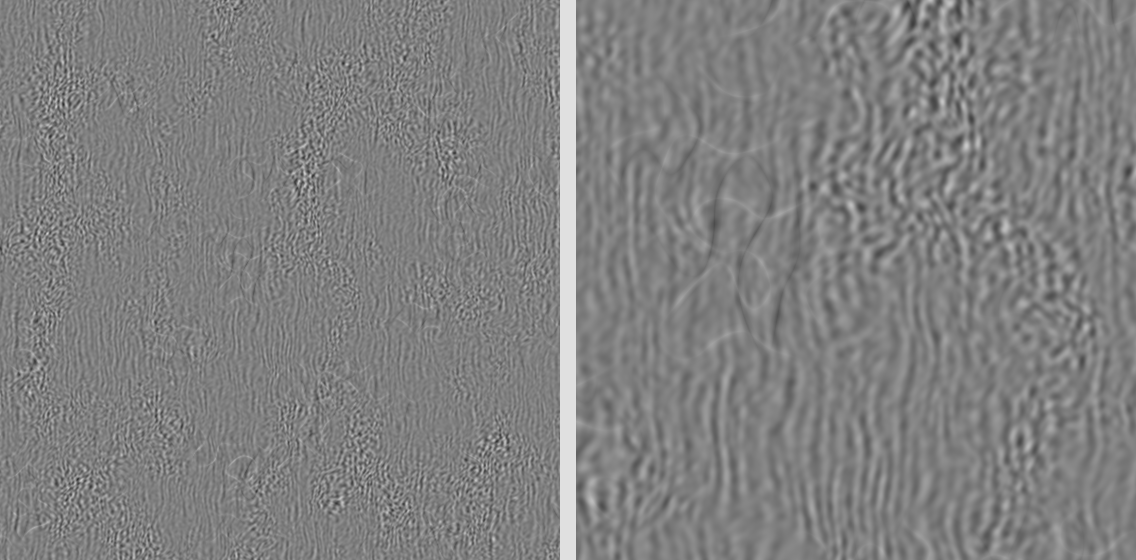
Left: the whole. Right: its middle third, enlarged.
Reproduce this texture map procedurally as a Shadertoy shader.

```glsl
// Grey detail map of weathered wood: short vertical fibres over neutral grey,
// rough pitted patches and faint curved creases. A relief is built from gradient
// noise, and its mean over close neighbours is taken off, leaving fine detail only.

// Integer hash giving a unit gradient for a lattice cell.
vec2 cellGradient(ivec2 cell) {
    uint h = uint(cell.x) * 1597334677u ^ uint(cell.y) * 3812015801u;
    h = (h ^ (h >> 15)) * 2246822519u;
    h = (h ^ (h >> 13)) * 3266489917u;
    h ^= h >> 16;
    float angle = float(h & 65535u) * 6.2831853 / 65536.0;
    return vec2(cos(angle), sin(angle));
}

float gradientNoise(vec2 p) {
    ivec2 cell = ivec2(floor(p));
    vec2 f = fract(p);
    vec2 w = f * f * f * (f * (f * 6.0 - 15.0) + 10.0);
    float a = dot(cellGradient(cell), f);
    float b = dot(cellGradient(cell + ivec2(1, 0)), f - vec2(1, 0));
    float c = dot(cellGradient(cell + ivec2(0, 1)), f - vec2(0, 1));
    float d = dot(cellGradient(cell + ivec2(1, 1)), f - vec2(1, 1));
    return mix(mix(a, b, w.x), mix(c, d, w.x), w.y);
}

// Sum of octaves, for masks with ragged borders.
float fbm(vec2 p) {
    float sum = 0.0, amp = 1.0;
    for (int i = 0; i < 5; i++) {
        sum += amp * gradientNoise(p);
        p = mat2(1.9, 0.4, -0.4, 1.9) * p + 17.3;
        amp *= 0.68;
    }
    return sum;
}

// Fibres of three lengths, the longest the weakest.
float fibres(vec2 p) {
    return gradientNoise(p * vec2(150, 24) + 31.0)
         + 0.9 * gradientNoise(p * vec2(130, 48) + 77.0)
         + 0.7 * gradientNoise(p * vec2(140, 6) + 13.0);
}

// Small pits and bumps: upright ones and round, tilted ones.
float pits(vec2 p) {
    vec2 q = mat2(0.88, 0.47, -0.47, 0.88) * p;
    return gradientNoise(p * vec2(145, 78) + 5.0)
         + 0.85 * gradientNoise(q * vec2(150, 125) + 59.0);
}

// Folds along noise contours, sharp only at their crest.
float creases(vec2 p) {
    return abs(gradientNoise(p * vec2(30, 14) + 23.0))
         - abs(gradientNoise(p * vec2(22, 24) + 64.0));
}

// Weights: x for pits, y for fibres, z for creases.
float relief(vec2 p, vec3 weights) {
    return dot(weights, vec3(pits(p), fibres(p), creases(p)));
}

void mainImage(out vec4 fragColor, in vec2 fragCoord) {
    vec2 uv = fragCoord / iResolution.y;

    // The grain wanders sideways and kinks a little.
    vec2 grain = uv;
    grain.x += 0.008 * gradientNoise(uv * vec2(8, 6) + 3.0)
             + 0.009 * gradientNoise(uv * vec2(20, 21) + 8.0);
    grain.y += 0.008 * gradientNoise(uv * vec2(27, 19) + 51.0);

    // Where the surface is rough, fibrous or creased.
    float rough = smoothstep(-0.3, 0.85, fbm(uv * vec2(6, 4) + 12.0));
    float fibrous = smoothstep(-0.6, 0.6, fbm(uv * vec2(10, 4) + 41.0));
    float creased = smoothstep(-0.1, 0.4, gradientNoise(uv * 8.0 + 29.0));
    vec3 weights = vec3(mix(0.08, 0.43, rough), mix(0.1, 0.23, fibrous), 1.2 * creased);

    // Height above the mean of the four close neighbours.
    vec2 reach = vec2(0.004, 0.0);
    float around = relief(grain + reach.xy, weights) + relief(grain - reach.xy, weights)
                 + relief(grain + reach.yx, weights) + relief(grain - reach.yx, weights);
    float detail = relief(grain, weights) - 0.25 * around;

    fragColor = vec4(vec3(clamp(0.498 + detail, 0.0, 1.0)), 1.0);
}
```
